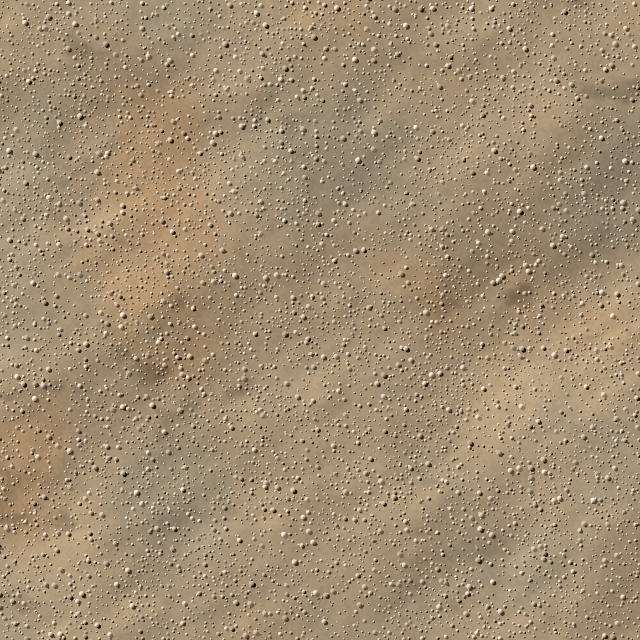
Write a WebGL 1 fragment shader that draws this texture.

```glsl
precision highp float;
uniform vec2 u_resolution;

const vec2 LIGHT = vec2(-0.76, 0.65);
const vec3 SAND = vec3(0.645, 0.562, 0.450);
const vec3 OCHRE = vec3(0.665, 0.550, 0.415);
const vec3 GREY_SAND = vec3(0.600, 0.545, 0.450);
const vec3 SHADOW = vec3(0.07, 0.03, 0.0);
const vec3 GRAIN_DARK = vec3(0.50, 0.40, 0.29);
const vec3 GRAIN_LIT = vec3(1.0, 0.965, 0.89);

float hash(vec2 p) {
  vec3 q = fract(vec3(p.xyx) * 0.1031);
  q += dot(q, q.yzx + 33.33);
  return fract((q.x + q.y) * q.z);
}

float noise(vec2 p) {
  vec2 cell = floor(p);
  vec2 f = fract(p);
  f = f * f * f * (f * (f * 6.0 - 15.0) + 10.0);
  float bottom = mix(hash(cell), hash(cell + vec2(1.0, 0.0)), f.x);
  float top = mix(hash(cell + vec2(0.0, 1.0)), hash(cell + vec2(1.0)), f.x);
  return mix(bottom, top, f.y);
}

float fbm(vec2 p) {
  float sum = 0.0;
  float amplitude = 0.52;
  for (int i = 0; i < 5; i++) {
    sum += amplitude * noise(p);
    p = mat2(1.6, 1.2, -1.2, 1.6) * p + 17.3;
    amplitude *= 0.48;
  }
  return sum;
}

// Soft dunes stretched along the rising diagonal
float duneHeight(vec2 p) {
  vec2 along = vec2(0.82, 0.57);
  vec2 q = vec2(dot(p, along) * 3.2, dot(p, vec2(-along.y, along.x)) * 5.5);
  return fbm(q + 40.0);
}

vec3 groundColor(vec2 p) {
  float height = duneHeight(p);
  float relief = height - duneHeight(p + LIGHT * 0.018);
  float tint = fbm(p * 4.0 + 90.0);
  vec3 color = mix(SAND, OCHRE, smoothstep(0.52, 0.75, tint));
  color = mix(color, GREY_SAND, 1.0 - smoothstep(0.25, 0.48, tint));
  float hollow = smoothstep(0.66, 0.82, fbm(p * vec2(11.0, 15.0) + 130.0));
  float grit = noise(p * 230.0) - 0.5;
  float tone = 1.0 + 0.95 * relief + 0.28 * (height - 0.5);
  return color * (tone + 0.07 * grit - 0.16 * hollow);
}

// Scattered lit beads, each with a shadow on the side away from the light
vec3 addGrains(vec3 color, vec2 p, float cells, float density,
               vec2 radii, float seed, float pixel) {
  vec2 q = p * cells;
  float blur = 0.6 * pixel * cells;
  vec2 home = floor(q);
  float shade = 0.0;
  float cover = 0.0;
  float lit = 0.0;
  for (int y = -1; y <= 1; y++) {
    for (int x = -1; x <= 1; x++) {
      vec2 cell = home + vec2(float(x), float(y));
      vec2 id = cell + seed;
      float present = step(hash(id + 7.1), density);
      vec2 jitter = vec2(hash(id + 19.7), hash(id + 53.3));
      vec2 offset = q - cell - 0.1 - 0.8 * jitter;
      float size = hash(id + 81.9);
      float radius = mix(radii.x, radii.y, size * size);
      float body = present * (1.0 - smoothstep(radius - blur, radius + blur, length(offset)));
      float shadowDist = length(offset + LIGHT * radius * 1.15);
      float depth = mix(0.2, 1.0, hash(id + 111.0));
      float dark = 1.0 - smoothstep(radius * 0.9 - blur, radius * 0.9 + blur, shadowDist);
      shade = max(shade, present * depth * dark);
      if (body > cover) {
        cover = body;
        float facing = dot(offset, LIGHT) / radius;
        lit = smoothstep(-0.9, 0.35, facing) * mix(0.55, 1.0, hash(id + 143.0));
      }
    }
  }
  color = mix(color, SHADOW, shade);
  return mix(color, mix(GRAIN_DARK, GRAIN_LIT, lit), cover);
}

void main() {
  float pixel = 1.0 / min(u_resolution.x, u_resolution.y);
  vec2 p = gl_FragCoord.xy * pixel;
  vec3 color = groundColor(p);

  // Fine grains gather in loose clumps, larger ones are sparse
  float clump = 0.62 + 0.5 * (noise(p * 22.0 + 60.0) - 0.5);
  color = addGrains(color, p, 124.0, clump, vec2(0.15, 0.29), 11.0, pixel);
  color = addGrains(color, p, 62.0, 0.3, vec2(0.16, 0.26), 301.0, pixel);
  gl_FragColor = vec4(clamp(color, 0.0, 1.0), 1.0);
}
```
